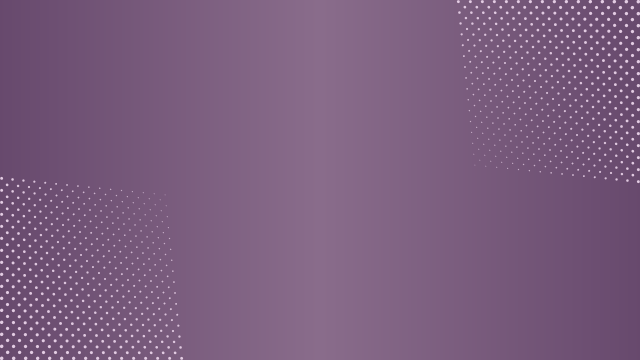
Reproduce this background procedurally as a Shadertoy shader.

```glsl
// Mauve satin gradient with halftone dot patches in two opposite corners.

const vec3 EDGE_COLOR = vec3(0.405, 0.287, 0.428);
const vec3 CENTER_COLOR = vec3(0.538, 0.424, 0.545);
const vec3 DOT_COLOR = vec3(0.89, 0.80, 0.89);

const float PATCH_SIZE = 0.5;       // side of a patch, in canvas heights
const float DOT_PERIOD = 1.0 / 30.0;
const float DOT_MARGIN = 0.0046;    // first dot's distance from the corner
const float CORNER_PINCH = 0.092;   // pull on the patch's inner corner

// Horizontal sheen, brightest along the middle of the canvas.
vec3 sheen(float x) {
    return mix(CENTER_COLOR, EDGE_COLOR, abs(2.0 * x - 1.0));
}

// Draws the inner corner of a patch towards the canvas corner.
vec2 pinch(vec2 q) {
    return q * (1.0 - CORNER_PINCH * q.yx / PATCH_SIZE);
}

// Approximate inverse of pinch by fixed-point steps.
vec2 unpinch(vec2 p) {
    vec2 q = p;
    for (int i = 0; i < 4; i++) {
        q = p / (1.0 - CORNER_PINCH * q.yx / PATCH_SIZE);
    }
    return q;
}

// Dots are largest at the canvas corner and smallest at the inner corner.
float dotRadius(vec2 t) {
    float shrink = 0.4 * (t.x + t.y) + 0.8 * sqrt(t.x * t.y);
    return (2.1 - shrink) / 432.0;
}

// Coverage of a staggered dot patch; p is measured from the canvas corner.
float halftone(vec2 p, float pixel) {
    if (max(p.x, p.y) > PATCH_SIZE + DOT_PERIOD) return 0.0;

    // Nearest point of the diagonal lattice
    vec2 q = unpinch(p - DOT_MARGIN) / DOT_PERIOD;
    vec2 cell = round(vec2(q.x + q.y, q.x - q.y));
    vec2 center = 0.5 * DOT_PERIOD * vec2(cell.x + cell.y, cell.x - cell.y);

    vec2 t = center / PATCH_SIZE;
    if (min(t.x, t.y) < -0.001 || max(t.x, t.y) > 1.001) return 0.0;
    t = clamp(t, 0.0, 1.0);

    // Disc coverage, kept proportional to area when smaller than a pixel
    float radius = dotRadius(t);
    float soft = max(pixel, 0.0001);
    float d = length(p - DOT_MARGIN - pinch(center)) - radius;
    float opacity = mix(1.0, 0.6, t.x * t.y) * min(1.0, 2.0 * radius / soft);
    return opacity * clamp(0.5 - d / soft, 0.0, 1.0);
}

void mainImage(out vec4 fragColor, in vec2 fragCoord) {
    float pixel = 1.0 / iResolution.y;
    vec2 p = fragCoord * pixel;
    vec2 canvas = iResolution.xy * pixel;

    vec3 color = sheen(p.x / canvas.x);

    // Lower-left patch and its half-turn copy at the upper right
    float dots = max(halftone(p, pixel), halftone(canvas - p, pixel));
    color = mix(color, DOT_COLOR, dots);

    fragColor = vec4(color, 1.0);
}
```
